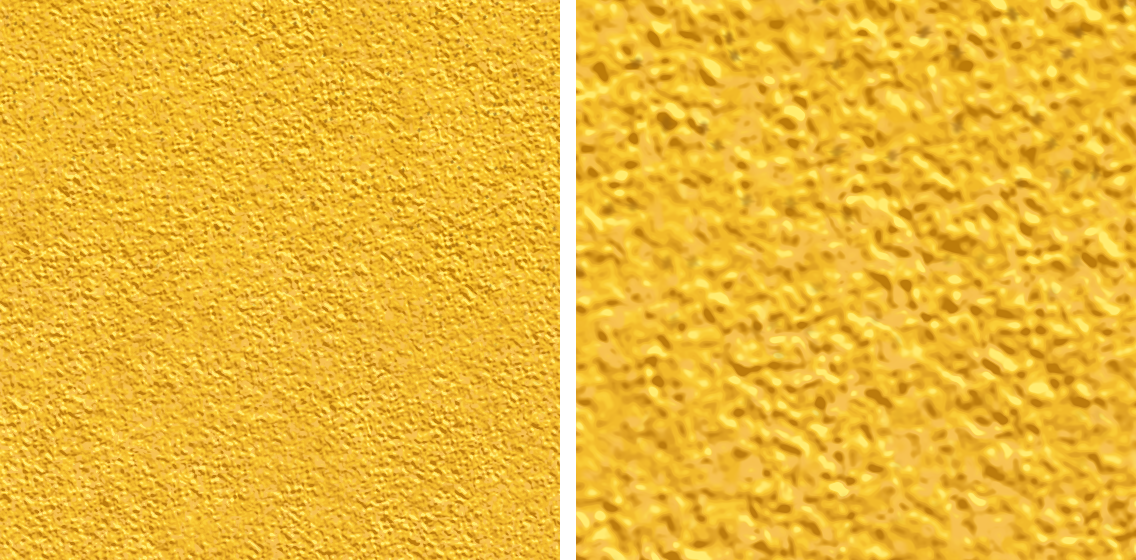
Left: the whole. Right: its middle third, enlarged.
Give the GLSL for this texture, as a three.js fragment shader.

```glsl
// Rough golden plaster: a fine grainy height field lit from the upper right.
// The slope toward the light picks a colour from a ramp; pale specks, dark
// pits, faint vertical drag lines and slanted trowel flecks go on top.

varying vec2 vUv;

const vec3 SHADOW    = vec3(0.74, 0.49, 0.05);
const vec3 OCHRE     = vec3(0.88, 0.64, 0.14);
const vec3 GOLD      = vec3(0.95, 0.73, 0.17);
const vec3 YELLOW    = vec3(0.98, 0.80, 0.21);
const vec3 HIGHLIGHT = vec3(1.00, 0.92, 0.44);
const vec3 PALE      = vec3(0.97, 0.76, 0.33);
const vec3 PIT       = vec3(0.60, 0.39, 0.06);

const vec2  LIGHT_DIR   = vec2(0.40, 0.92);
const float LIGHT_STEP  = 0.0020;  // half the distance used to read the slope
const float GRAIN_COUNT = 142.0;   // grains across the canvas
const float RELIEF      = 4.3;     // slope to shade
const float PIT_CELLS   = 58.0;
const float FLECK_CELLS = 26.0;

float hash(vec2 p) {
  vec3 q = fract(vec3(p.xyx) * 0.1031);
  q += dot(q, q.yzx + 33.33);
  return fract((q.x + q.y) * q.z);
}

float noise(vec2 p) {
  vec2 cell = floor(p);
  vec2 f = fract(p);
  f = f * f * (3.0 - 2.0 * f);
  float low  = mix(hash(cell), hash(cell + vec2(1.0, 0.0)), f.x);
  float high = mix(hash(cell + vec2(0.0, 1.0)), hash(cell + 1.0), f.x);
  return mix(low, high, f.y);
}

// Three sizes of grain, each on a turned grid to hide the lattice.
float plasterHeight(vec2 uv) {
  mat2 turn = mat2(0.80, 0.60, -0.60, 0.80);
  vec2 p = turn * uv * GRAIN_COUNT;
  float height = 0.55 * noise(p * 0.5 + 7.0);
  height += noise(p + 31.0);
  p = turn * p;
  return height + 0.5 * noise(p * 1.6 + 83.0);
}

// Colour ramp over a shade that is spread around zero.
vec3 goldRamp(float shade) {
  vec3 color = mix(SHADOW, OCHRE, smoothstep(-2.2, -0.9, shade));
  color = mix(color, GOLD, smoothstep(-0.9, -0.1, shade));
  color = mix(color, YELLOW, smoothstep(0.1, 0.9, shade));
  return mix(color, HIGHLIGHT, smoothstep(0.9, 2.2, shade));
}

// Scattered strokes: coverage of jittered segments, a share of cells filled.
float strokes(vec2 uv, float cells, float share, float len, float width, float seed) {
  vec2 p = uv * cells;
  vec2 home = floor(p);
  float cover = 0.0;
  for (int y = -1; y <= 1; y++) {
    for (int x = -1; x <= 1; x++) {
      vec2 cell = home + vec2(float(x), float(y));
      vec2 key = cell + seed;
      vec2 center = cell + 0.2 + 0.6 * vec2(hash(key + 17.0), hash(key + 59.0));
      vec2 dir = normalize(vec2(hash(key + 91.0) * 0.8 - 0.15, 1.0));
      vec2 d = p - center;
      float along = clamp(dot(d, dir), -len, len);
      float taper = 1.0 - 0.6 * abs(along) / max(len, 0.001);
      float dist = length(d - dir * along);
      float ink = 1.0 - smoothstep(0.0, width * taper + 0.4 * width, dist);
      cover = max(cover, ink * step(hash(key), share));
    }
  }
  return cover;
}

void main() {
  vec2 uv = vUv;

  // Broad regions: smoother, pitted top right and evenly grained bottom.
  float patches = noise(uv * 5.0 + 12.0);
  float upper = smoothstep(0.35, 0.75, uv.y + 0.25 * (uv.x - 0.5) + 0.2 * (patches - 0.5));
  float lowerLeft = (1.0 - upper) * (1.0 - smoothstep(0.2, 0.7, uv.x));

  // Slightly bent coordinates keep the grains irregular.
  vec2 bend = vec2(noise(uv * 60.0 + 3.0), noise(uv * 60.0 + 47.0)) - 0.5;
  vec2 grainUv = uv + 0.004 * bend;

  // Directional light on the relief, rougher in some small areas than others.
  vec2 offset = LIGHT_DIR * LIGHT_STEP;
  float slope = plasterHeight(grainUv - offset) - plasterHeight(grainUv + offset);
  float rough = 0.6 * noise(uv * 15.0 + 21.0) + 0.4 * noise(uv * 37.0 + 66.0);
  float shade = slope * RELIEF * mix(0.5, 1.5, rough);

  // Soft tone changes and vertical drag lines.
  shade += 0.35 * (noise(uv * 14.0 + 5.0) - 0.5) + 0.4 * (noise(uv * 40.0 + 9.0) - 0.5);
  shade += 0.12 * (upper - 0.5);
  shade += lowerLeft * 0.6 * (noise(uv * vec2(85.0, 9.0)) - 0.5);
  vec3 color = goldRamp(shade);

  // Chalky specks on the middle tones, cleaner yellow at the top.
  float chalk = smoothstep(0.48, 0.85, noise(grainUv * 120.0 + 140.0));
  chalk *= smoothstep(-1.2, 0.0, shade) * (1.0 - smoothstep(0.8, 1.8, shade));
  color = mix(color, PALE, chalk * mix(0.9, 0.65, upper));
  color.b -= 0.02 * upper * (1.0 - chalk);

  // Soft pits and trowel flecks, broken up by the grain.
  float pits = strokes(grainUv, PIT_CELLS, 0.16, 0.08, 0.30, 11.0);
  color = mix(color, PIT, pits * mix(0.1, 0.75, upper));
  float flecks = strokes(grainUv, FLECK_CELLS, 0.16, 0.22, 0.09, 200.0);
  color = mix(color, mix(PALE, HIGHLIGHT, 0.6), flecks * 0.7 * smoothstep(-1.2, 0.6, shade));

  gl_FragColor = vec4(color, 1.0);
}
```
